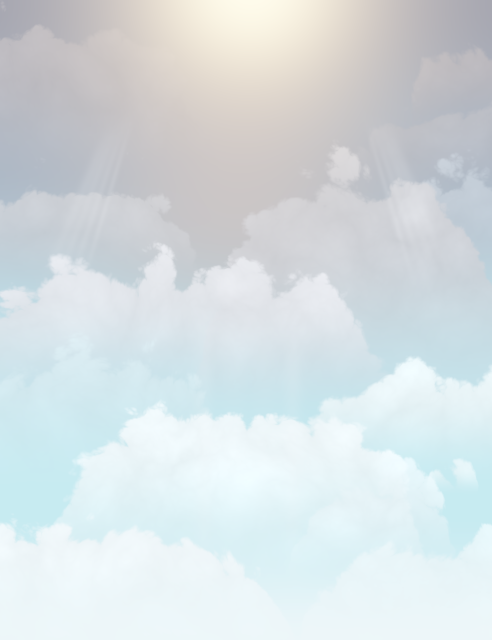
A Shadertoy shader for this background:

```glsl
// Sunlit cloudscape: a warm glow at the top fades through mauve to pale cyan.
// Cloud banks are domed crests roughened by billowed gradient noise, layered
// back to front; a light veil, curved streaks and a low haze finish the scene.

#define SUN vec2(0.51, 1.03)
#define BILLOW_SCALE 7.5
#define BILLOW_HEIGHT 0.075
#define EDGE_SOFTNESS 0.020
#define PUFF_SHADING 0.045
#define STREAK_STRENGTH 0.13
#define HAZE_TOP 0.20

vec2 gradientAt(vec2 cell) {
    float h = fract(sin(dot(cell, vec2(127.1, 311.7))) * 43758.5);
    return vec2(cos(6.2832 * h), sin(6.2832 * h));
}

float gradientNoise(vec2 p) {
    vec2 i = floor(p), f = fract(p);
    vec2 u = f * f * f * (f * (f * 6.0 - 15.0) + 10.0);
    vec2 e = vec2(0.0, 1.0);
    float low = mix(dot(gradientAt(i), f),
                    dot(gradientAt(i + e.yx), f - e.yx), u.x);
    float high = mix(dot(gradientAt(i + e.xy), f - e.xy),
                     dot(gradientAt(i + e.yy), f - e.yy), u.x);
    return mix(low, high, u.y);
}

// Rounded puffs with sharp creases, roughly centred on zero
float billow(vec2 p) {
    float sum = 0.0, weight = 0.8;
    p += 0.3 * vec2(gradientNoise(p * 0.7), gradientNoise(p * 0.7 + 19.0));
    for (int i = 0; i < 5; i++) {
        sum += weight * abs(gradientNoise(p));
        p = mat2(1.6, 1.2, -1.2, 1.6) * p + 7.3;
        weight *= 0.53;
    }
    return 2.0 * sum - 0.5;
}

// Paints one bank: shape holds half width, end drop and fading depth
void bank(inout vec3 col, vec2 p, float puffs, vec2 top, vec3 shape,
          vec3 tint, float opacity) {
    vec2 d = p - top;
    float across = d.x / shape.x;
    float crest = -shape.y * across * across * across * across;
    float inside = crest - d.y + puffs * BILLOW_HEIGHT;
    float cover = smoothstep(0.0, EDGE_SOFTNESS, inside);
    cover *= 1.0 - smoothstep(0.1, 1.0, -d.y / shape.z);
    col = mix(col, tint + puffs * PUFF_SHADING, cover * opacity);
}

vec3 skyColour(float y) {
    vec3 col = mix(vec3(0.78, 0.92, 0.945), vec3(0.76, 0.88, 0.915),
                   smoothstep(0.25, 0.48, y));
    col = mix(col, vec3(0.66, 0.71, 0.77), smoothstep(0.46, 0.77, y));
    return mix(col, vec3(0.62, 0.63, 0.68), smoothstep(0.78, 1.0, y));
}

// Soft bell curve
float bell(float x, float width) {
    return exp(-x * x / (width * width));
}

// Mirrored curved streaks and faint vertical shafts
float streaks(vec2 p) {
    float side = abs(p.x - 0.505), sum = 0.0;
    float fall = (0.82 - p.y) / 0.22;
    float reach = smoothstep(0.54, 0.66, p.y) * smoothstep(0.83, 0.72, p.y);
    for (int i = 0; i < 4; i++) {
        float k = float(i);
        float line = 0.235 + 0.012 * k + fall * (0.085 + 0.012 * k);
        sum += reach * bell(side - line, 0.006 + 0.002 * k);
    }
    float shafts = bell(side - 0.09, 0.018) + 0.6 * bell(side - 0.03, 0.04);
    return sum + shafts * smoothstep(0.04, 0.2, p.y) * smoothstep(0.56, 0.4, p.y);
}

void mainImage(out vec4 fragColor, in vec2 fragCoord) {
    vec2 p = fragCoord / iResolution.xy;
    vec2 q = vec2(p.x * iResolution.x / iResolution.y, p.y);
    float b = billow(q * BILLOW_SCALE + 3.7);

    // Sky with a mauve column below the sun
    vec3 col = skyColour(p.y);
    col = mix(col, vec3(0.79, 0.77, 0.775),
              0.9 * bell(p.x - 0.48, 0.30) * smoothstep(0.42, 0.68, p.y));

    // Dusky upper banks
    bank(col, p, b, vec2(0.08, 0.95), vec3(0.30, 0.10, 0.26), vec3(0.75, 0.74, 0.76), 0.8);
    bank(col, p, b, vec2(0.97, 0.93), vec3(0.13, 0.08, 0.15), vec3(0.74, 0.73, 0.75), 0.8);
    bank(col, p, b, vec2(0.96, 0.84), vec3(0.20, 0.06, 0.16), vec3(0.74, 0.75, 0.78), 0.8);
    bank(col, p, b, vec2(1.00, 0.73), vec3(0.17, 0.05, 0.20), vec3(0.78, 0.82, 0.86), 0.8);

    // Middle banks
    bank(col, p, b, vec2(0.17, 0.715), vec3(0.20, 0.07, 0.19), vec3(0.82, 0.83, 0.85), 0.8);
    bank(col, p, b, vec2(0.73, 0.71), vec3(0.23, 0.07, 0.38), vec3(0.83, 0.835, 0.855), 0.85);
    bank(col, p, b, vec2(0.33, 0.58), vec3(0.36, 0.06, 0.24), vec3(0.90, 0.91, 0.93), 0.92);
    bank(col, p, b, vec2(0.20, 0.44), vec3(0.20, 0.04, 0.22), vec3(0.86, 0.93, 0.95), 0.6);

    // Bright lower banks
    bank(col, p, b, vec2(0.92, 0.41), vec3(0.30, 0.05, 0.17), vec3(0.92, 0.96, 0.97), 0.95);
    bank(col, p, b, vec2(0.48, 0.365), vec3(0.27, 0.05, 0.34), vec3(0.94, 0.97, 0.98), 0.95);
    bank(col, p, b, vec2(0.77, 0.25), vec3(0.12, 0.03, 0.16), vec3(0.91, 0.955, 0.97), 0.8);
    bank(col, p, b, vec2(0.92, 0.275), vec3(0.04, 0.02, 0.05), vec3(0.92, 0.96, 0.97), 0.8);
    bank(col, p, b, vec2(0.92, 0.15), vec3(0.24, 0.04, 0.25), vec3(0.92, 0.96, 0.97), 0.75);
    bank(col, p, b, vec2(0.13, 0.18), vec3(0.36, 0.05, 0.30), vec3(0.94, 0.965, 0.975), 0.95);

    // Warm veil, bright core, streaks and low haze
    float r = length((p - SUN) * vec2(0.77, 1.0));
    col = mix(col, vec3(0.87, 0.81, 0.77), 0.75 * bell(r, 0.27));
    col = mix(col, vec3(0.98, 0.94, 0.85), 0.9 * bell(r, 0.175));
    col = mix(col, vec3(1.0, 0.99, 0.93), bell(r, 0.11));
    col = mix(col, vec3(0.96, 0.97, 0.98), STREAK_STRENGTH * streaks(p));
    col = mix(col, vec3(0.94, 0.97, 0.98), 0.9 * smoothstep(HAZE_TOP, 0.0, p.y));

    fragColor = vec4(clamp(col, 0.0, 1.0), 1.0);
}
```
